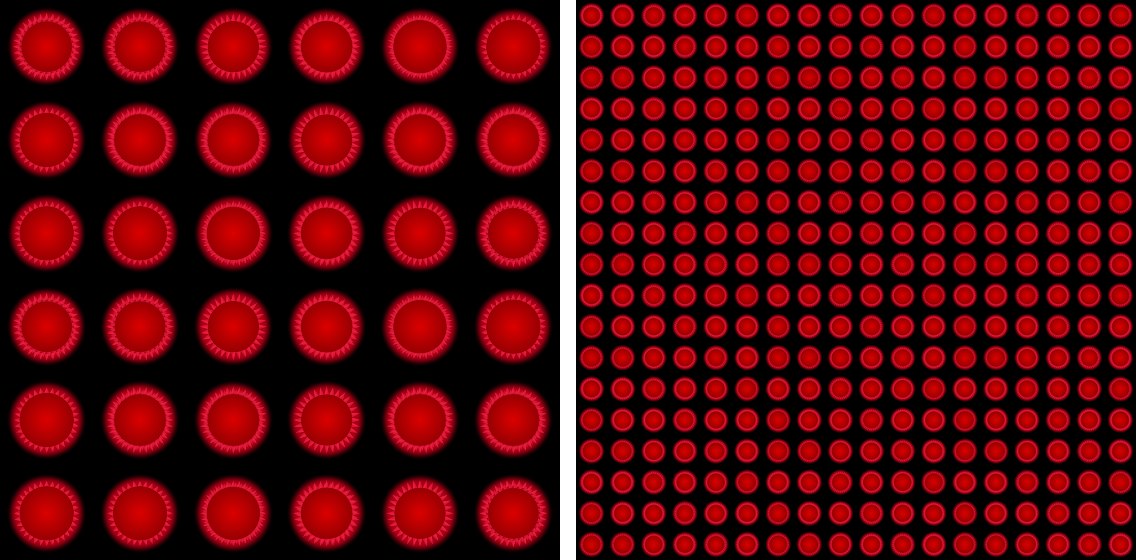
Left: one tile. Right: repeated 3 by 3.
Reproduce this pattern procedurally as a Shadertoy shader.

```glsl
#define CELLS 6.0
#define SPIKES 32.0
#define SPIKE_WIDTH 0.42
#define HALO_INNER 0.325
#define HALO_OUTER 0.430
#define SOFTNESS 0.006
#define CORE_CENTER vec3(0.86, 0.0, 0.0)
#define CORE_RIM vec3(0.59, 0.0, 0.01)
#define HALO_COLOR vec3(0.66, 0.0, 0.08)
#define SPIKE_COLOR vec3(0.91, 0.10, 0.23)

const float TAU = 6.2831853;

// Ring styles: base radius, spike height, second ring phase, second ring inset
const vec4 STYLES[6] = vec4[6](
    vec4(0.292, 0.055, 0.00, 0.000),   // 0 short
    vec4(0.276, 0.078, 0.00, 0.000),   // 1 long
    vec4(0.280, 0.072, 0.28, 0.004),   // 2 overlapping
    vec4(0.287, 0.060, 0.50, 0.000),   // 3 dense
    vec4(0.290, 0.070, 0.50, 0.018),   // 4 inner studs
    vec4(0.285, 0.070, 0.45, 0.008));  // 5 double

// Style of each column, three rows that repeat downwards
const int LAYOUT[18] = int[18](
    4, 4, 1, 2, 3, 0,
    0, 5, 5, 1, 5, 5,
    0, 0, 3, 2, 1, 4);

float hash(vec2 p) {
    return fract(sin(dot(p, vec2(127.1, 311.7))) * 437.58);
}

// Ring of triangular spikes pointing outwards; x is coverage, y is facet side
vec2 spikeRing(float radius, float turn, float base, float height, float phase, float blur) {
    float u = fract(turn * SPIKES + phase + 0.5) - 0.5;
    float climb = (radius - base) / height;
    float arc = TAU * radius / SPIKES;
    float side = (abs(u) - SPIKE_WIDTH * (1.0 - climb)) * arc;
    float mask = 1.0 - smoothstep(-blur, blur, side);
    mask *= smoothstep(-blur, blur, radius - base);
    return vec2(mask, smoothstep(-blur, blur, u * arc));
}

void mainImage(out vec4 fragColor, in vec2 fragCoord) {
    vec2 grid = fragCoord / iResolution.xy * CELLS;
    vec2 id = mod(floor(grid), CELLS);
    vec2 p = fract(grid) - 0.5;
    float blur = max(SOFTNESS, 0.6 * CELLS / min(iResolution.x, iResolution.y));

    // Pick the ring style, with a slight shift of the second ring
    int column = int(id.x);
    int row = (int(CELLS) - 1 - int(id.y)) % 3;
    vec4 style = STYLES[LAYOUT[row * 6 + column]];
    float jitter = (hash(vec2(column, row)) - 0.5) * 0.16;
    float phase = style.z + jitter * step(0.01, style.z);

    float radius = length(p);
    float turn = atan(p.x, p.y) / TAU;
    float coreRadius = style.x - style.w;

    // Glow fading to black
    float glow = 1.0 - smoothstep(HALO_INNER, HALO_OUTER, radius);
    vec3 color = HALO_COLOR * glow;

    // Shaded core
    vec3 core = mix(CORE_CENTER, CORE_RIM, min(radius / coreRadius, 1.0));
    float inside = 1.0 - smoothstep(-blur, blur, radius - coreRadius);
    color = mix(color, core, inside);

    // Two rings of faceted spikes, the inner one shorter
    for (int i = 1; i >= 0; i--) {
        float k = float(i);
        vec2 ring = spikeRing(radius, turn, style.x - k * style.w,
                              style.y * (1.0 - 0.25 * k), phase * k, blur);
        vec3 tint = SPIKE_COLOR * mix(1.04, 0.90, ring.y) * (1.0 - 0.06 * k);
        color = mix(color, tint, ring.x * mix(0.75, 1.0, glow));
    }

    fragColor = vec4(color, 1.0);
}
```
